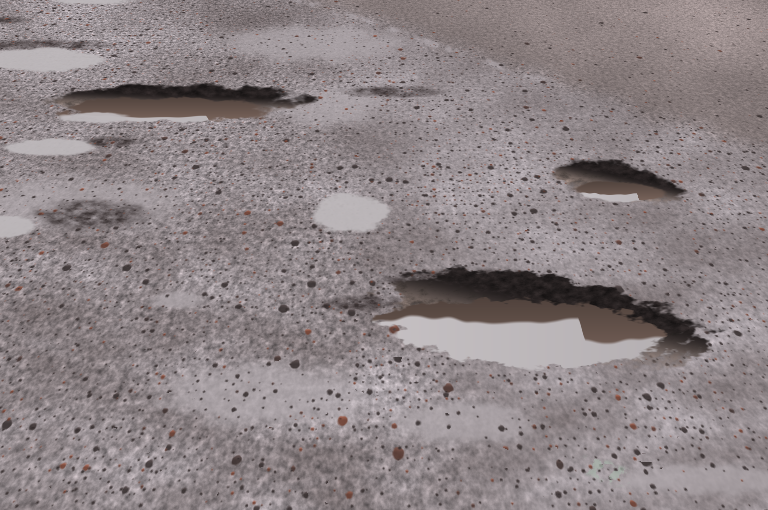
Write a Shadertoy shader that draws this texture.

```glsl
const vec3 WET_DARK = vec3(0.40, 0.36, 0.36);
const vec3 WET_PALE = vec3(0.71, 0.68, 0.70);
const vec3 LANE = vec3(0.55, 0.50, 0.495);
const vec3 SHEEN = vec3(0.68, 0.65, 0.665);
const vec3 SKY = vec3(0.74, 0.72, 0.73);
const vec3 MUD_WATER = vec3(0.40, 0.33, 0.30);
const vec3 MUD = vec3(0.43, 0.38, 0.36);
const vec3 TAR = vec3(0.14, 0.12, 0.12);
const vec3 RUST = vec3(0.45, 0.25, 0.19);
const vec3 SCRAP = vec3(0.66, 0.71, 0.67);

const float HORIZON = 1.5;
const float GRAIN = 0.42;
const float BROAD = 0.55;
const float STONE_CELLS = 26.0;

// Shapes are centre x, centre y, radius x, radius y, in canvas heights
const vec4 POOLS[6] = vec4[6](
    vec4(0.088, 0.882, 0.122, 0.022), vec4(0.108, 0.712, 0.090, 0.016),
    vec4(0.682, 0.582, 0.068, 0.038), vec4(0.015, 0.555, 0.050, 0.022),
    vec4(0.190, 0.770, 0.065, 0.010), vec4(0.180, 1.000, 0.080, 0.008));
const vec4 FILMS[7] = vec4[7](
    vec4(0.52, 0.225, 0.20, 0.060), vec4(0.64, 0.790, 0.115, 0.036),
    vec4(0.60, 0.915, 0.17, 0.035), vec4(0.90, 0.170, 0.14, 0.040),
    vec4(0.35, 0.410, 0.055, 0.016), vec4(1.40, 0.060, 0.17, 0.030),
    vec4(0.15, 0.600, 0.20, 0.050));
const vec4 LIPS[7] = vec4[7](
    vec4(0.775, 0.820, 0.075, 0.009), vec4(0.186, 0.578, 0.095, 0.026),
    vec4(0.080, 0.912, 0.130, 0.008), vec4(0.910, 0.453, 0.150, 0.018),
    vec4(0.215, 0.722, 0.050, 0.009), vec4(0.020, 0.960, 0.030, 0.006),
    vec4(0.710, 0.405, 0.070, 0.014));

vec2 hash2(vec2 c) {
    vec3 q = fract(c.xyx * vec3(0.1031, 0.1030, 0.0973));
    q += dot(q, q.yzx + 33.33);
    return fract((q.xx + q.yz) * q.zy);
}

float corner(vec2 cell, vec2 f, vec2 o) {
    return dot(hash2(cell + o) * 2.0 - 1.0, f - o);
}

float gradNoise(vec2 p) {
    vec2 i = floor(p), f = p - i;
    vec2 u = f * f * f * (f * (f * 6.0 - 15.0) + 10.0);
    return mix(mix(corner(i, f, vec2(0, 0)), corner(i, f, vec2(1, 0)), u.x),
               mix(corner(i, f, vec2(0, 1)), corner(i, f, vec2(1, 1)), u.x), u.y);
}

float fbm(vec2 p) {
    float sum = 0.0, amp = 1.0;
    for (int i = 0; i < 4; i++) {
        sum += amp * gradNoise(p);
        p = mat2(1.6, 1.2, -1.2, 1.6) * p + 7.3;
        amp *= 0.55;
    }
    return sum;
}

// Ragged ellipse coverage; tilt shears it down to the right
float blob(vec2 p, vec4 shape, float tilt, float soft) {
    vec2 q = p - shape.xy;
    q.y += tilt * q.x;
    vec2 rag = vec2(fbm(p * vec2(14, 30)), fbm(p * vec2(17, 34) + 41.0));
    float k = length(q / shape.zw + 0.38 * rag);
    soft += 0.7 / (iResolution.y * shape.w);
    return 1.0 - smoothstep(1.0 - soft, 1.0 + soft, k);
}

// Broken wall, shaded from the far edge, with water lying inside
void drawHole(inout vec3 col, vec2 p, vec4 rim, vec4 water, float tilt, float skyLine) {
    vec2 r = p - rim.xy;
    r.y += tilt * r.x;
    r /= rim.zw;
    float rough = fbm(p * vec2(45, 80));
    vec3 wall = mix(MUD, TAR, smoothstep(-0.3, 0.45, r.y + 0.25 * r.x + 0.3 * rough));
    wall *= 1.0 + 0.7 * rough;
    col = mix(col, wall, blob(p, rim, tilt, 0.05) * smoothstep(-1.0, -0.1, r.y + 0.4 * rough));

    vec2 w = (p - water.xy) / water.zw;
    float edge = skyLine - 0.65 * smoothstep(0.38, 0.44, w.x) + 0.3 * gradNoise(vec2(w.x * 5.0, 2.5));
    float sky = 1.0 - smoothstep(edge - 0.06, edge + 0.06, w.y);
    vec3 surface = mix(MUD_WATER * (1.0 - 0.2 * w.y), SKY - 0.03 * w.x, sky);
    col = mix(col, surface, blob(p, water, tilt * 0.35, 0.03));
}

void drawStones(inout vec3 col, vec2 ground, float depth, float density) {
    float cells = STONE_CELLS;
    for (int layer = 0; layer < 3; layer++) {
        vec2 g = ground * cells + float(layer) * 19.7, id = floor(g);
        vec2 place = hash2(id), kind = hash2(id + 57.0);
        float radius = mix(0.07, 0.19, kind.x * kind.x);
        float aa = depth * cells / iResolution.y;
        vec2 q = g - id - mix(vec2(0.28), vec2(0.72), place);
        float k = length(q * vec2(0.85, 1.1)) + 0.06 * gradNoise(g * 6.0);
        float cover = 1.0 - smoothstep(radius - aa, radius + aa, k);
        cover *= min(1.0, 1.4 * radius / aa) * step(kind.y, density * (0.7 + 0.25 * float(layer)));
        vec3 tint = mix(TAR * 1.5, RUST, smoothstep(0.72, 0.95, fract(kind.x * 7.0 + place.y)));
        tint *= 1.0 + 0.5 * smoothstep(0.0, radius, q.y);
        col = mix(col, tint, 0.88 * cover);
        cells *= 1.9;
    }
}

void mainImage(out vec4 fragColor, in vec2 fragCoord) {
    vec2 p = fragCoord / iResolution.y;
    float depth = 1.0 / (HORIZON - p.y);
    vec2 ground = vec2((p.x - 0.75) * depth, depth);

    // Wet films and the drier lane beyond the worn line
    float film = 0.0;
    for (int i = 0; i < 7; i++) film = max(film, blob(p, FILMS[i], 0.0, 0.35));
    float across = (p.y - 1.0 + 0.333 * (p.x - 0.59)) * 0.95;
    float lane = smoothstep(-0.02, 0.035, across + 0.02 * fbm(p * 9.0));
    float smoothSide = smoothstep(0.7, 1.0, p.x + 0.35 * p.y - 0.1) * (1.0 - lane);

    // Road surface
    float broad = fbm(p * vec2(3.5, 7.0) + 3.0);
    float grain = fbm(ground * vec2(75, 100)) + 0.6 * gradNoise(ground * vec2(190, 230));
    float tone = 0.53 + BROAD * broad * (1.0 - 0.5 * lane) + 0.07 * smoothSide;
    vec3 col = mix(WET_DARK, WET_PALE, clamp(tone, 0.0, 1.1));
    vec3 laneTint = LANE * mix(0.92, 1.1, smoothstep(0.05, 0.25, across));
    col = mix(col, laneTint * (1.0 + 0.15 * broad), 0.85 * lane);
    col = mix(col, SHEEN, 0.75 * film);
    col *= 1.0 + GRAIN * grain * (1.0 - 0.75 * film) * mix(1.0, 0.5, max(lane, smoothSide));

    float worn = smoothstep(-0.15, 0.25, fbm(p * 22.0)) * (1.0 - smoothstep(1.05, 1.13, p.x));
    float stripe = 1.0 - smoothstep(0.003, 0.010, abs(across));
    col = mix(col, WET_PALE, 0.6 * stripe * worn);

    // Broken edges and loose stones
    float broken = 0.0;
    for (int i = 0; i < 7; i++) broken = max(broken, blob(p, LIPS[i], 0.0, 0.4));
    col = mix(col, TAR * 1.6, broken * clamp(0.6 + 0.9 * fbm(p * vec2(35, 70)), 0.0, 1.0));
    float density = clamp(0.38 + 0.5 * broad + 0.3 * broken, 0.1, 0.8);
    drawStones(col, ground, depth, density * (1.0 - 0.85 * lane) * (1.0 - 0.5 * film));
    col = mix(col, SCRAP, 0.7 * blob(p, vec4(1.19, 0.075, 0.06, 0.022), 0.3, 0.2)
                              * smoothstep(0.0, 0.2, fbm(p * 40.0)));

    // Potholes, then clear pools
    drawHole(col, p, vec4(0.343, 0.800, 0.245, 0.034), vec4(0.325, 0.785, 0.205, 0.024), 0.0, -0.55);
    drawHole(col, p, vec4(1.210, 0.640, 0.133, 0.039), vec4(1.215, 0.624, 0.088, 0.020), 0.15, -0.2);
    drawHole(col, p, vec4(1.075, 0.372, 0.310, 0.085), vec4(1.030, 0.347, 0.270, 0.064), 0.15, 0.4);
    for (int i = 0; i < 6; i++) col = mix(col, SKY, 0.95 * blob(p, POOLS[i], 0.0, 0.08));

    fragColor = vec4(clamp(col, 0.0, 1.0), 1.0);
}
```
